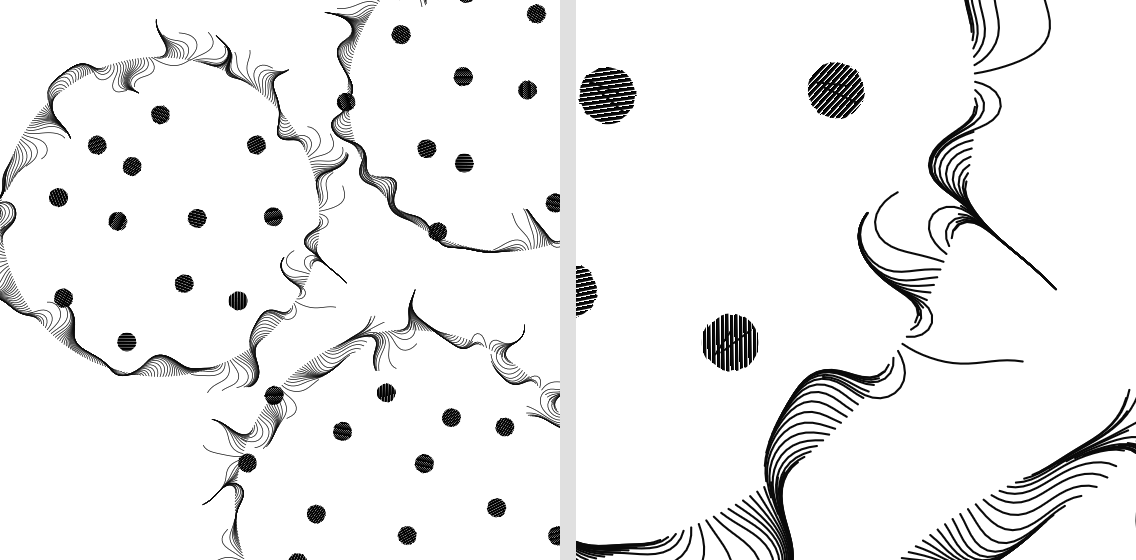
Left: the whole. Right: its middle third, enlarged.
Write a WebGL 1 fragment shader that draws this pattern.

```glsl
precision highp float;
// Three large rings fringed with fine ink hairs, and small hatched dots inside.
// Each hair starts at an even step on its ring and follows a gradient noise
// flow field, so that neighbours fan out or merge into dark strands.
uniform vec2 u_resolution;

const float HAIR_LENGTH = 0.074;
const float HAIR_STEPS = 16.0;
const float INK_WIDTH = 0.00125;

vec2 hash2(vec2 p) {
  vec3 q = fract(p.xyx * vec3(0.1031, 0.1030, 0.0973));
  q += dot(q, q.yzx + 33.33);
  return fract((q.xx + q.yz) * q.zy);
}

float cornerSlope(vec2 cell, vec2 offset) {
  return dot(hash2(cell + 41.0) * 2.0 - 1.0, offset);
}

float gradientNoise(vec2 p) {
  vec2 i = floor(p), f = p - i;
  vec2 u = f * f * f * (f * (f * 6.0 - 15.0) + 10.0);
  vec2 e = vec2(1.0, 0.0);
  return mix(mix(cornerSlope(i, f), cornerSlope(i + e, f - e), u.x),
             mix(cornerSlope(i + e.yx, f - e.yx), cornerSlope(i + 1.0, f - 1.0), u.x), u.y);
}

// Unit direction of the flow; the linear term keeps all headings equally likely.
vec2 flow(vec2 p) {
  float angle = 7.0 * gradientNoise(p * 11.0) + dot(p, vec2(7.0, 5.0));
  return vec2(cos(angle), sin(angle));
}

float segmentDistance(vec2 p, vec2 a, vec2 b) {
  vec2 ab = b - a;
  return length(p - a - ab * clamp(dot(p - a, ab) / dot(ab, ab), 0.0, 1.0));
}

// Share of a pixel covered by a stroke whose centre line is d away.
float strokeCover(float d, float pixel) {
  float halfWidth = 0.5 * INK_WIDTH;
  return clamp((min(d + 0.5 * pixel, halfWidth) - max(d - 0.5 * pixel, -halfWidth)) / pixel, 0.0, 1.0);
}

// Light left after the hairs of one ring, one hair per degree.
float fringeLight(vec2 p, vec2 centre, float radius, float pixel) {
  vec2 v = p - centre;
  if (abs(length(v) - radius) > HAIR_LENGTH + 0.002) return 1.0;
  float nearest = floor(degrees(atan(v.y, v.x)) + 0.5);
  float stride = HAIR_LENGTH / HAIR_STEPS;
  float light = 1.0;
  for (int i = -16; i <= 16; i++) {
    float angle = radians(nearest + float(i));
    vec2 tip = centre + radius * vec2(cos(angle), sin(angle));
    float d = 1.0;
    for (float s = 0.0; s < HAIR_STEPS; s += 1.0) {
      // Stop once the rest of the hair cannot reach this point.
      if (distance(p, tip) > HAIR_LENGTH - s * stride + 0.003) break;
      vec2 next = tip + stride * flow(tip);
      d = min(d, segmentDistance(p, tip, next));
      tip = next;
    }
    light *= 1.0 - strokeCover(d, pixel);
  }
  return light;
}

mat2 rotation(float a) {
  return mat2(cos(a), sin(a), -sin(a), cos(a));
}

// Running total of inked width across stripes of period one.
float stripeSum(float x) {
  return floor(x) + min(fract(x), 0.64);
}

bool inRing(vec2 p, vec2 centre, float radius) {
  return distance(p, centre) < radius + 0.004;
}

// Light left after the hatched dots, one per cell of a turned, jittered grid.
float dotLight(vec2 p, float pixel) {
  mat2 turn = rotation(0.45);
  vec2 cell = floor(turn * p / 0.134);
  vec2 centre = (cell + 0.5 + 0.54 * (hash2(cell + 17.0) - 0.5)) * 0.134 * turn;
  if (!inRing(centre, vec2(0.286, 0.613), 0.285)
      && !inRing(centre, vec2(0.900, 0.830), 0.279)
      && !inRing(centre, vec2(0.732, 0.099), 0.312)) return 1.0;
  vec2 rnd = hash2(cell + 73.0);
  vec2 q = rotation(rnd.x * 3.1416) * (p - centre);
  // Every hatch row ends a little earlier or later than the next.
  float row = q.y / 0.0027;
  float radius = 0.0167 + 0.0014 * (hash2(vec2(floor(row), rnd.y * 90.0)).x - 0.5);
  float inside = clamp((radius - length(q)) / pixel + 0.5, 0.0, 1.0);
  float span = 0.5 * pixel / 0.0027;
  float hatch = (stripeSum(row + span) - stripeSum(row - span)) / (2.0 * span);
  // Two loose strokes cross the hatching.
  vec2 slant = rotation(0.4 + rnd.y) * q;
  float strokes = strokeCover(segmentDistance(slant, vec2(-0.014, 0.002), vec2(0.008, 0.001)), pixel);
  strokes = max(strokes, strokeCover(segmentDistance(slant, vec2(-0.004, -0.005), vec2(0.013, 0.0)), pixel));
  return 1.0 - inside * max(hatch, strokes);
}

void main() {
  float pixel = 1.0 / u_resolution.y;
  vec2 p = gl_FragCoord.xy * pixel;
  float light = dotLight(p, pixel);
  light *= fringeLight(p, vec2(0.286, 0.613), 0.285, pixel);
  light *= fringeLight(p, vec2(0.900, 0.830), 0.279, pixel);
  light *= fringeLight(p, vec2(0.732, 0.099), 0.312, pixel);
  vec3 ink = vec3(0.04), paper = vec3(1.0);
  gl_FragColor = vec4(mix(ink, paper, light), 1.0);
}
```
